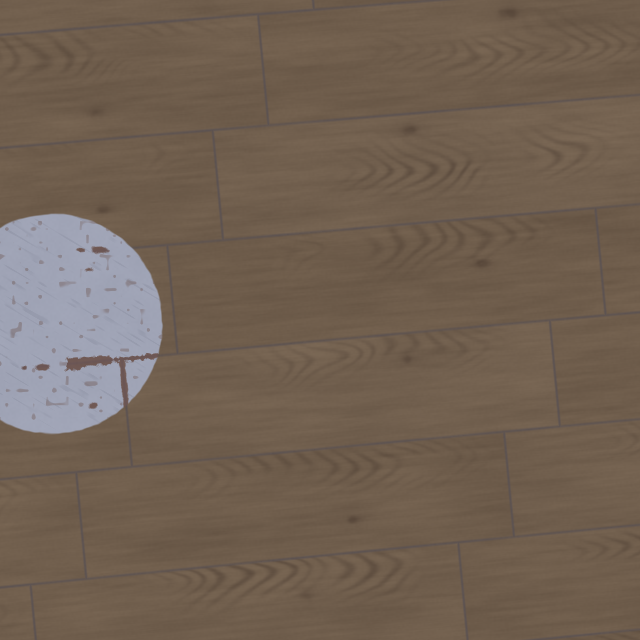
Reproduce this texture procedurally as a WebGL 2 fragment shader.

```glsl
#version 300 es
precision highp float;

uniform vec2 u_resolution;
out vec4 fragColor;

float hash(vec2 p) {
    vec3 q = fract(vec3(p.xyx) * 0.1031);
    q += dot(q, q.yzx + 33.33);
    return fract((q.x + q.y) * q.z);
}

float noise(vec2 p) {
    vec2 i = floor(p), f = fract(p);
    f = f * f * (3.0 - 2.0 * f);
    return mix(mix(hash(i), hash(i + vec2(1, 0)), f.x),
               mix(hash(i + vec2(0, 1)), hash(i + vec2(1, 1)), f.x), f.y);
}

float fbm(vec2 p) {
    float sum = 0.0, gain = 0.53;
    for (int i = 0; i < 4; i++) {
        sum += gain * noise(p);
        p = p * 2.03 + 17.3;
        gain *= 0.5;
    }
    return sum;
}

// 1 inside a shape, with an edge that is never thinner than a pixel
float cover(float dist, float blur) {
    float w = max(blur, 0.75 / u_resolution.y);
    return 1.0 - smoothstep(-w, w, dist);
}

// cell: 0..1 along and across the board; id: board and row number
vec3 wood(vec2 cell, vec2 id) {
    vec2 local = cell * vec2(0.6745, 0.172);
    vec2 q = local + id * vec2(3.71, 1.37) + 40.0;
    float fibre = fbm(q * vec2(14.0, 150.0)) - 0.5;
    float cloud = fbm(q * vec2(6.0, 20.0)) - 0.5;
    vec3 color = vec3(0.437, 0.367, 0.299) + 0.016 * (hash(id + 61.0) - 0.5);
    color += vec3(0.05, 0.046, 0.04) * fibre + vec3(0.055, 0.05, 0.042) * cloud;

    // arched growth rings, pointing right
    float axis = id.y < 1.5 && id.x > -0.5 ? 0.47 : 0.18;
    float side = cell.y - axis + 0.16 * (noise(q * vec2(9.0, 14.0)) - 0.5);
    float phase = local.x + 0.32 * sqrt(side * side + 0.003);
    float ring = 0.5 + 0.5 * sin(phase * 190.0 + 7.0 * noise(q * vec2(17.0, 30.0)));
    float reach = smoothstep(0.42, 0.15, abs(cell.x - 0.6)) * exp(-side * side * 26.0);
    reach *= smoothstep(0.2, 0.65, noise(q * vec2(11.0, 25.0))) * (0.5 + 0.5 * hash(id + 9.0));
    color -= vec3(0.085, 0.078, 0.062) * (ring * ring - 0.2) * reach;

    // one knot with a dark halo
    vec2 knot = vec2(mix(0.4, 0.75, hash(id + 23.0)), mix(0.15, 0.85, hash(id + 47.0)));
    vec2 off = (cell - knot) * vec2(0.6745, 0.26);
    float r = length(off) + 0.012 * (noise(q * 90.0) - 0.5);
    color -= vec3(0.08, 0.075, 0.06) * (0.75 * exp(-r * r * 9000.0) + 0.2 * exp(-r * r * 1200.0));
    return color;
}

// bare places in the painted disc
float wornPaint(vec2 p, float rowPos, float jointDist) {
    vec4 chips[6] = vec4[6](
        vec4(0.156, 0.390, 0.013, 0.006), vec4(0.126, 0.390, 0.005, 0.003),
        vec4(0.139, 0.421, 0.005, 0.003), vec4(0.065, 0.573, 0.012, 0.005),
        vec4(0.038, 0.575, 0.004, 0.003), vec4(0.146, 0.633, 0.008, 0.005));
    float ragged = fbm(p * 130.0) - 0.5;
    float bare = 0.0;
    for (int i = 0; i < 6; i++) {
        float d = (length((p - chips[i].xy) / chips[i].zw) - 1.0) * chips[i].w;
        bare = max(bare, cover(d + 0.006 * ragged, 0.0015));
    }
    // streak along the seam, thinning to the right
    float halfWidth = mix(0.009, 0.003, smoothstep(0.11, 0.21, p.x));
    float streak = max(abs(rowPos - 3.0) * 0.172 - halfWidth, 0.105 - p.x);
    bare = max(bare, cover(streak + 0.012 * ragged, 0.0015));
    // crack down the butt joint
    float crack = max(jointDist - 0.0045, abs(rowPos - 3.25) * 0.172 - 0.045);
    bare = max(bare, cover(crack + 0.004 * ragged, 0.0015));
    // tiny specks
    return max(bare, 0.4 * smoothstep(0.82, 0.93, noise(p * 95.0 + 7.0)));
}

void main() {
    vec2 p = gl_FragCoord.xy / u_resolution;
    p.y = 1.0 - p.y;

    // tilted rows with slight perspective, each stepped to the left
    float t = (p.y + p.x * (0.08 + 0.022 * p.y) - 0.0547) / 0.1777;
    float rowPos = t + 0.006 * t * t;
    float row = floor(rowPos);
    float boardPos = (p.x - 0.095 * p.y - 0.401 + 0.088 * row) / 0.6745;
    vec2 cell = vec2(fract(boardPos), fract(rowPos));
    vec3 color = wood(cell, vec2(floor(boardPos), row));

    // grout
    vec2 gap = min(cell, 1.0 - cell) * vec2(0.6745, 0.172);
    float fade = 0.65 + 0.3 * noise(p * 25.0);
    float seam = cover(gap.y - 0.0018, 0.0022) * fade;
    float joint = cover(gap.x - 0.0017, 0.0018) * 0.9;
    color = mix(color, vec3(0.355, 0.32, 0.32), max(seam, joint));

    // painted disc with faint scratches
    float disc = length(p - vec2(0.082, 0.506)) - 0.1715;
    float paint = cover(disc + 0.002 * (noise(p * 110.0) - 0.5), 0.0018);
    float scratch = smoothstep(0.72, 0.95, noise(vec2(p.x + 0.6 * p.y, p.y - 0.6 * p.x) * vec2(30.0, 210.0)));
    vec3 paintColor = vec3(0.625, 0.642, 0.712) + 0.025 * (fbm(p * 22.0) - 0.5) - 0.035 * scratch;
    float bare = wornPaint(p, rowPos, gap.x);
    paintColor = mix(paintColor, mix(color, vec3(0.44, 0.34, 0.34), 0.7), bare);
    color = mix(color, paintColor, paint);

    color += 0.008 * (noise(p * 300.0) - 0.5);
    fragColor = vec4(color, 1.0);
}
```
